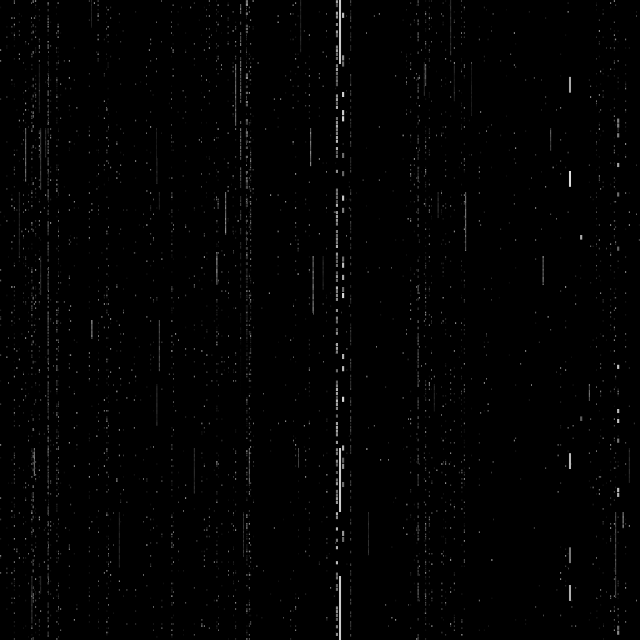
A three.js fragment shader for this texture:

```glsl
// Sparse vertical streaks, dashed lines and faint grey grain falling on black.
varying vec2 vUv;

const float COLUMNS = 256.0;
const float GRAIN_ROWS = 300.0;
const float BANDS = 10.0;
const float THIN = 0.0010;   // half width of a fine line
const float WIDE = 0.0017;   // half width of a bold line
const float SOFT = 0.0008;   // edge smoothing

float hash(vec2 p, float seed) {
  vec3 q = fract(vec3(p.xyx) * 0.1031 + seed * 0.0717);
  q += dot(q, q.yzx + 33.33);
  return fract((q.x + q.y) * q.z);
}

// Soft-edged interval around zero
float bar(float offset, float halfSize) {
  return 1.0 - smoothstep(halfSize - SOFT, halfSize + SOFT, abs(offset));
}

float bump(float x, float centre, float width) {
  float d = (x - centre) / width;
  return exp(-d * d);
}

// How busy each part of the width is
float activity(float x) {
  float a = 0.95 * bump(x, 0.078, 0.022);
  a += 0.50 * bump(x, 0.045, 0.040);
  a += 0.50 * bump(x, 0.155, 0.025);
  a += 0.45 * bump(x, 0.262, 0.030);
  a += 0.80 * bump(x, 0.384, 0.014);
  a += 0.35 * bump(x, 0.340, 0.030);
  a += 0.35 * bump(x, 0.485, 0.030);
  a += 1.00 * bump(x, 0.667, 0.020);
  a += 0.45 * bump(x, 0.715, 0.030);
  a += 0.40 * bump(x, 0.940, 0.045);
  return min(a + 0.03, 1.0);
}

// Tiny flecks whose density depends on column and band
float grain(vec2 uv, float column, float lineMask, float busy) {
  float row = floor(uv.y * GRAIN_ROWS);
  vec2 cell = vec2(column, row);
  float band = floor(uv.y * BANDS);
  float strength = pow(hash(vec2(column, 3.0), 1.0), 2.0);
  float density = busy * strength * (0.25 + 0.75 * hash(vec2(column, band), 2.0));
  float lit = step(hash(cell, 3.0), density + 0.002);
  float tone = hash(cell, 4.0);
  float offset = (fract(uv.y * GRAIN_ROWS) - 0.5) / GRAIN_ROWS;
  return lit * lineMask * bar(offset, 0.0014) * mix(0.05, 0.55, tone * tone);
}

// Continuous trails that hang from the top of a band
float streak(vec2 uv, float column, float lineMask, float busy) {
  float band = floor(uv.y * BANDS);
  vec2 cell = vec2(column, band);
  float lit = step(hash(cell, 5.0), busy * 0.055);
  float drop = (1.0 - fract(uv.y * BANDS)) / BANDS;
  float reach = mix(0.025, 0.1, hash(cell, 6.0));
  float tone = mix(0.15, 0.60, pow(hash(cell, 7.0), 2.0));
  float flicker = 0.5 + 0.5 * hash(vec2(column, floor(uv.y * GRAIN_ROWS)), 8.0);
  return lit * lineMask * (1.0 - smoothstep(reach - SOFT, reach + SOFT, drop)) * tone * flicker;
}

// One broken vertical line at x
float dashes(vec2 uv, float x, float halfWidth, float rows, float chance, float tone, float seed) {
  float row = floor(uv.y * rows);
  float lit = step(hash(vec2(row, seed), 9.0), chance);
  float offset = (fract(uv.y * rows) - 0.5) / rows;
  float shade = tone * mix(0.45, 1.0, hash(vec2(row, seed), 10.0));
  return lit * bar(uv.x - x, halfWidth) * bar(offset, 0.42 / rows) * shade;
}

void main() {
  vec2 uv = vUv;
  float column = floor(uv.x * COLUMNS);

  // Each fine line sits left or right of its column centre
  float side = step(0.5, hash(vec2(column, 1.0), 11.0)) - 0.5;
  float lineX = (column + 0.5 + 0.5 * side) / COLUMNS;
  float lineMask = bar(uv.x - lineX, THIN);
  float busy = activity((column + 0.5) / COLUMNS);

  float light = grain(uv, column, lineMask, busy);
  light = max(light, streak(uv, column, lineMask, busy));

  // Bright central group: dashed, solid by band, sparse and faint lines
  float band = floor(uv.y * BANDS);
  float solidBand = max(step(8.5, band), step(band, 2.5) * (1.0 - mod(band, 2.0)));
  light = max(light, dashes(uv, 0.5264, WIDE, 170.0, 0.68, 0.75, 1.0));
  light = max(light, solidBand * bar(uv.x - 0.5313, WIDE) * 0.80);
  light = max(light, dashes(uv, 0.5362, WIDE, 105.0, 0.24, 0.85, 2.0));
  light = max(light, dashes(uv, 0.5479, THIN, 200.0, 0.50, 0.28, 3.0));

  // Secondary lines, two of them stronger toward the top
  float upper = smoothstep(0.35, 0.95, uv.y);
  light = max(light, dashes(uv, 0.0752, THIN, 220.0, 0.55, 0.38, 4.0));
  light = max(light, dashes(uv, 0.0518, THIN, 190.0, 0.28, 0.45, 5.0));
  light = max(light, upper * dashes(uv, 0.3760, THIN, 180.0, 0.65, 0.55, 6.0));
  light = max(light, upper * dashes(uv, 0.3857, WIDE, 210.0, 0.45, 0.60, 7.0));
  light = max(light, dashes(uv, 0.6533, THIN, 200.0, 0.50, 0.36, 8.0));

  // Isolated bold dashes on the quiet right side
  light = max(light, dashes(uv, 0.8906, WIDE, 34.0, 0.13, 0.95, 9.0));
  light = max(light, dashes(uv, 0.9082, WIDE, 120.0, 0.06, 0.75, 10.0));
  light = max(light, dashes(uv, 0.9660, WIDE, 130.0, 0.06, 0.80, 11.0));

  gl_FragColor = vec4(vec3(light), 1.0);
}
```
